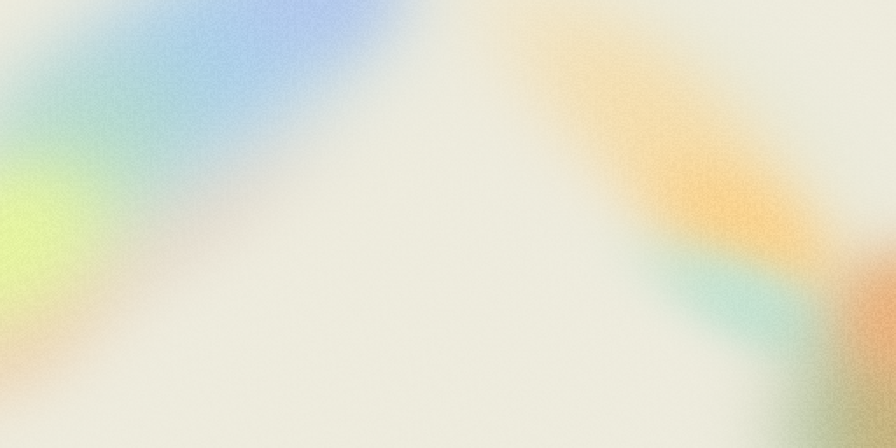
Reproduce this background procedurally as a WebGL 1 fragment shader.

```glsl
precision highp float;
// Soft pastel colour clouds with fine grain on warm ivory paper.

uniform vec2 u_resolution;

float hash(vec2 p) {
  return fract(sin(dot(p, vec2(127.1, 311.7))) * 43758.5453);
}

// Soft rotated ellipse: 1 at the centre, fading smoothly past its radii.
float cloud(vec2 p, vec2 center, vec2 radii, float angle) {
  float c = cos(angle), s = sin(angle);
  vec2 d = p - center;
  vec2 q = vec2(c * d.x + s * d.y, c * d.y - s * d.x) / radii;
  return exp(-pow(dot(q, q), 1.3));
}

void main() {
  // Height runs 0..1; width is stretched to 0..2 to keep the composition.
  vec2 p = gl_FragCoord.xy / u_resolution * vec2(2.0, 1.0);
  vec3 paper = vec3(0.931, 0.922, 0.868);
  vec3 color = paper;

  // Left: peach fringe, blue sweep, teal and lime
  color = mix(color, vec3(0.89, 0.83, 0.77), 0.55 * cloud(p, vec2(0.36, 0.50), vec2(0.34, 0.14), 0.55));
  color = mix(color, vec3(0.93, 0.82, 0.68), 0.75 * cloud(p, vec2(0.00, 0.26), vec2(0.27, 0.16), 0.50));
  color = mix(color, vec3(0.67, 0.81, 0.92), 0.95 * cloud(p, vec2(0.47, 0.87), vec2(0.40, 0.23), 0.50));
  color = mix(color, vec3(0.69, 0.78, 0.93), 0.85 * cloud(p, vec2(0.71, 1.03), vec2(0.20, 0.16), 0.30));
  color = mix(color, vec3(0.69, 0.85, 0.80), 0.75 * cloud(p, vec2(0.19, 0.69), vec2(0.27, 0.20), 0.40));
  color = mix(color, vec3(0.90, 0.96, 0.61), 0.90 * cloud(p, vec2(0.00, 0.46), vec2(0.27, 0.18), 0.45));

  // Right: diagonal amber band with a deeper core
  color = mix(color, vec3(0.90, 0.91, 0.84), 0.50 * cloud(p, vec2(1.66, 0.73), vec2(0.42, 0.17), -0.70));
  color = mix(color, vec3(0.96, 0.87, 0.68), 0.95 * cloud(p, vec2(1.49, 0.69), vec2(0.43, 0.17), -0.72));
  color = mix(color, vec3(0.98, 0.82, 0.54), 0.90 * cloud(p, vec2(1.66, 0.48), vec2(0.24, 0.13), -0.60));

  // Lower right: mint, sage, ochre and orange
  color = mix(color, vec3(0.76, 0.89, 0.83), 0.90 * cloud(p, vec2(1.68, 0.32), vec2(0.25, 0.10), -0.45));
  color = mix(color, vec3(0.71, 0.77, 0.63), 0.90 * cloud(p, vec2(1.94, 0.04), vec2(0.22, 0.27), 0.0));
  color = mix(color, vec3(0.78, 0.69, 0.47), 0.85 * cloud(p, vec2(2.03, 0.04), vec2(0.16, 0.26), 0.0));
  color = mix(color, vec3(0.92, 0.70, 0.49), 0.95 * cloud(p, vec2(2.02, 0.29), vec2(0.16, 0.16), -0.30));

  // Grain, strongest where the paper is most tinted
  float grain = hash(floor(p * 256.0)) - 0.5;
  color += grain * (0.008 + 0.10 * distance(color, paper));

  gl_FragColor = vec4(color, 1.0);
}
```
